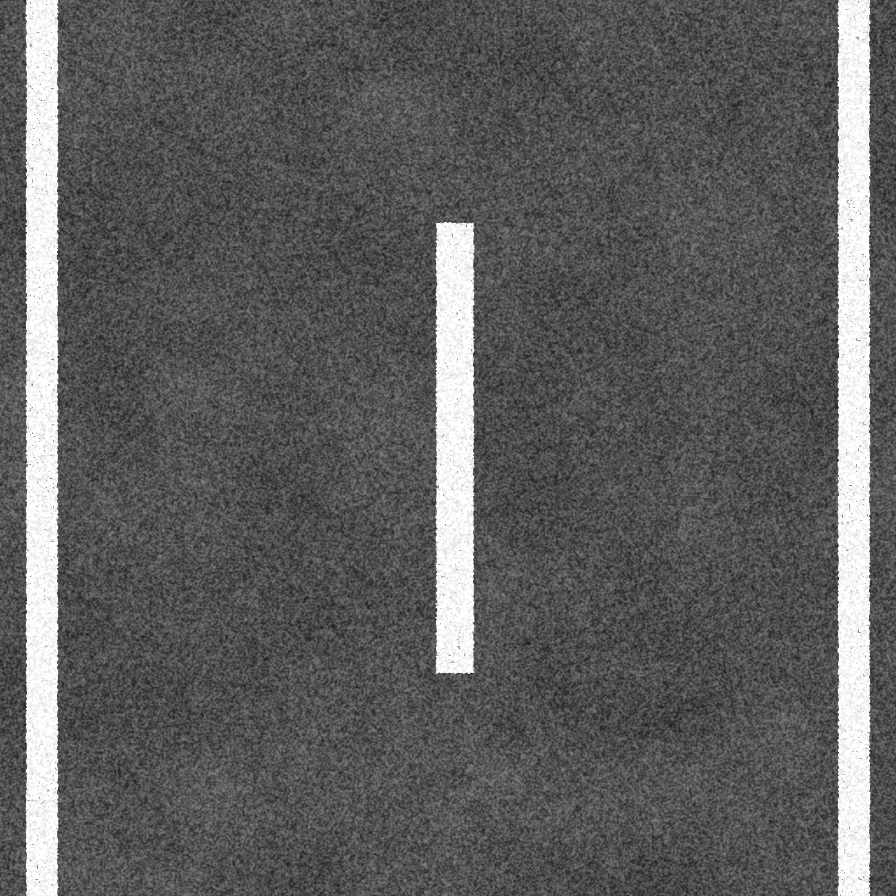
Write a WebGL 2 fragment shader that draws this texture.

```glsl
#version 300 es
precision highp float;
// Grainy asphalt road from above: two solid edge lines and one worn centre dash.

#define GRAIN_CELLS 512.0
#define ASPHALT_TONE 0.312
#define PAINT_TONE 0.975
#define MOTTLE_AMOUNT 0.11
#define EDGE_LINE_CENTER 0.0469
#define EDGE_LINE_HALF 0.0176
#define DASH_CENTER vec2(0.5078, 0.5)
#define DASH_HALF vec2(0.0208, 0.2513)
#define RAGGEDNESS 0.0022
#define WEAR_DEPTH 0.48

uniform vec2 u_resolution;
out vec4 fragColor;

// Integer hash of a lattice cell, 0 to 1
float hash(vec2 cell) {
    uvec2 q = uvec2(ivec2(cell) + 4096);
    uint h = q.x * 1597334677u ^ q.y * 3812015801u;
    h = (h ^ (h >> 15)) * 2246822519u;
    h = (h ^ (h >> 13)) * 3266489917u;
    return float((h ^ (h >> 16)) >> 8) / 16777216.0;
}

// Smoothly interpolated cell noise
float noise(vec2 p) {
    vec2 cell = floor(p);
    vec2 f = fract(p);
    f = f * f * (3.0 - 2.0 * f);
    float low = mix(hash(cell), hash(cell + vec2(1, 0)), f.x);
    float high = mix(hash(cell + vec2(0, 1)), hash(cell + vec2(1, 1)), f.x);
    return mix(low, high, f.y);
}

// Broad light and dark patches, centred on zero
float mottle(vec2 p) {
    float sum = 0.0;
    float amplitude = 0.5;
    vec2 q = p * 9.0 + 31.0;
    for (int i = 0; i < 4; i++) {
        sum += amplitude * (noise(q) - 0.5);
        q = q * 2.1 + 17.3;
        amplitude *= 0.65;
    }
    return sum;
}

// Fine stone grain: sharp chips over softer clumps, centred on zero
float stoneGrain(vec2 p) {
    vec2 q = p * GRAIN_CELLS;
    float chips = noise(q + 0.5) - 0.5;
    float softChips = noise(q + 701.0) - 0.5;
    float clumps = noise(q * 0.5 + 1303.0) - 0.5;
    return 0.145 * chips + 0.20 * softChips + 0.09 * clumps;
}

float boxDistance(vec2 p, vec2 halfSize) {
    vec2 d = abs(p) - halfSize;
    return length(max(d, 0.0)) + min(max(d.x, d.y), 0.0);
}

// Distance to the nearest painted marking
float markingDistance(vec2 p) {
    float mirroredX = min(p.x, 1.0 - p.x);
    float edgeLines = abs(mirroredX - EDGE_LINE_CENTER) - EDGE_LINE_HALF;
    return min(edgeLines, boxDistance(p - DASH_CENTER, DASH_HALF));
}

void main() {
    vec2 uv = gl_FragCoord.xy / u_resolution;
    float pixel = 1.0 / min(u_resolution.x, u_resolution.y);
    float grain = stoneGrain(uv);
    float patches = mottle(uv);

    // Asphalt
    float asphalt = ASPHALT_TONE + grain + MOTTLE_AMOUNT * patches;

    // Paint with dark pits where the stone shows through
    float pits = noise(uv * GRAIN_CELLS + 2000.5) + 0.12 * patches;
    float wear = smoothstep(0.86, 1.02, pits) * WEAR_DEPTH;
    float paint = min(PAINT_TONE + 0.7 * grain, 1.0) - wear;

    // Slightly ragged, smoothed marking edges
    float ragged = RAGGEDNESS * (noise(uv * GRAIN_CELLS + 3001.0) - 0.5);
    float softness = max(pixel, 0.0012) * 0.6;
    float coverage = 1.0 - smoothstep(-softness, softness, markingDistance(uv) + ragged);

    fragColor = vec4(vec3(clamp(mix(asphalt, paint, coverage), 0.0, 1.0)), 1.0);
}
```
